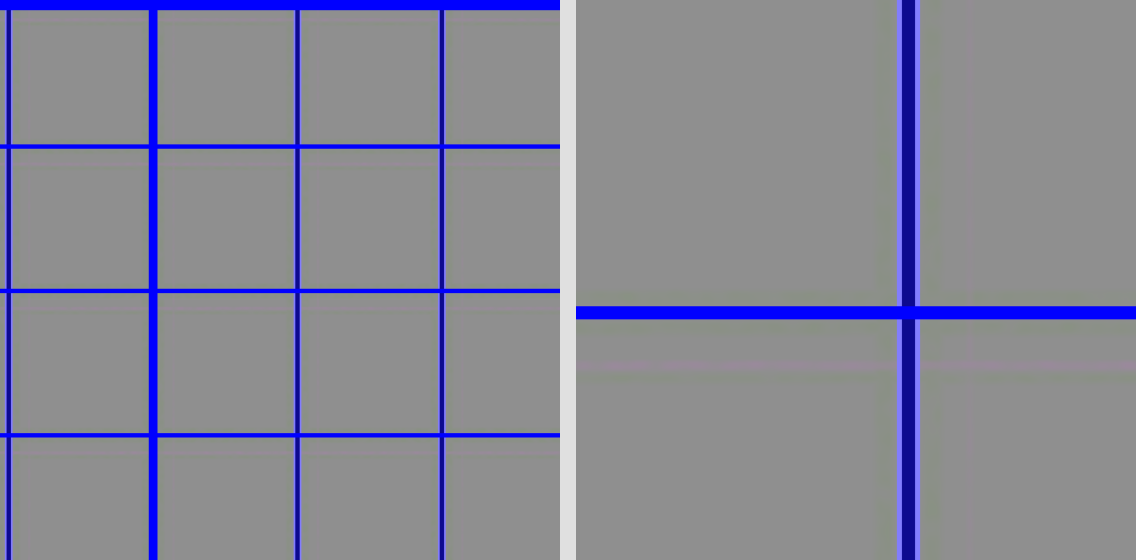
Left, the full canvas; right, a detail of the centre.
Give the GLSL for this pattern, as a Shadertoy shader.

```glsl
vec2 hashGradient(vec2 cell) {
    vec2 h = vec2(dot(cell, vec2(127.1, 311.7)), dot(cell, vec2(269.5, 183.3)));
    return 2.0 * fract(sin(h) * 43758.5) - 1.0;
}

float gradientNoise(vec2 p) {
    vec2 i = floor(p), f = fract(p);
    vec2 u = f * f * (3.0 - 2.0 * f);
    float low = mix(dot(hashGradient(i), f),
                    dot(hashGradient(i + vec2(1, 0)), f - vec2(1, 0)), u.x);
    float high = mix(dot(hashGradient(i + vec2(0, 1)), f - vec2(0, 1)),
                     dot(hashGradient(i + vec2(1, 1)), f - vec2(1, 1)), u.x);
    return mix(low, high, u.y);
}

// Coverage of a stripe, from the distance to its centre line
float stripe(float dist, float halfWidth, float blur) {
    return 1.0 - smoothstep(halfWidth - blur, halfWidth + blur, abs(dist));
}

void mainImage(out vec4 fragColor, in vec2 fragCoord) {
    // Canvas of 768 units, measured from the top left
    vec2 uv = fragCoord / iResolution.xy;
    vec2 p = 768.0 * vec2(uv.x, 1.0 - uv.y);
    float aa = 0.7 * 768.0 / iResolution.y;

    // Grid of square cells, 198 units apart
    vec2 grid = (p - vec2(12.0, 3.0)) / 198.0;
    vec2 lineId = round(grid);
    vec2 d = (grid - lineId) * 198.0;
    bool thickColumn = lineId.x == 1.0;
    vec3 blue = vec3(0.0, 0.0, 1.0);

    // Grey ground with faint colour fringes beside the lines
    vec3 color = vec3(0.56);
    float wear = clamp(0.7 + 0.9 * gradientNoise(p / 9.0), 0.0, 1.0);
    float green = max(stripe(abs(d.x) - 11.0, 4.0, 2.5),
                      max(stripe(abs(d.y) - 7.0, 3.0, 2.0), stripe(d.y - 30.0, 2.0, 2.0)));
    float purple = max(stripe(d.y - 24.0, 2.0, 1.5), 0.5 * stripe(d.x - 28.0, 1.5, 1.5));
    color = mix(color, vec3(0.53, 0.57, 0.50), 0.7 * green * wear);
    color = mix(color, vec3(0.62, 0.53, 0.63), 0.7 * purple * wear);

    // Columns: navy core with a pale rim, or one broad blue bar
    if (thickColumn) {
        color = mix(color, blue, stripe(d.x, 6.0, aa));
    } else {
        color = mix(color, vec3(0.51, 0.49, 1.0), stripe(d.x, 5.3, aa));
        color = mix(color, vec3(0.05, 0.04, 0.56), stripe(d.x, 3.0, aa));
    }

    // Rows, and the broad band along the top edge
    color = mix(color, blue, stripe(d.y, 3.0, aa) * step(0.5, lineId.y));
    color = mix(color, blue, stripe(p.y, 14.0, aa));

    fragColor = vec4(color, 1.0);
}
```
